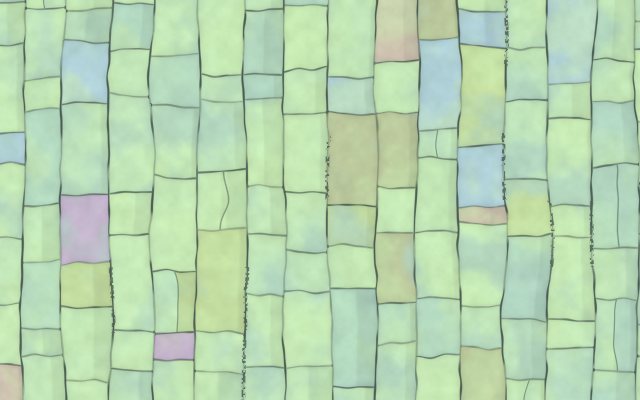
Give the GLSL for this texture, as a WebGL 1 fragment shader.

```glsl
precision highp float;
// Watercolour wall of pale green blocks stacked in wavering columns with inked joints.
uniform vec2 u_resolution;

float hash(vec2 p) {
  vec3 q = fract(vec3(p.xyx) * vec3(0.1031, 0.1030, 0.0973));
  q += dot(q, q.yzx + 33.33);
  return fract((q.x + q.y) * q.z);
}

float noise(vec2 p) {
  vec2 i = floor(p), f = fract(p);
  f = f * f * (3.0 - 2.0 * f);
  return mix(mix(hash(i), hash(i + vec2(1, 0)), f.x),
             mix(hash(i + vec2(0, 1)), hash(i + vec2(1, 1)), f.x), f.y);
}

float fbm(vec2 p) {
  float sum = 0.0, amp = 0.5;
  for (int i = 0; i < 4; i++) {
    sum += amp * noise(p);
    p = p * 2.1 + 17.3;
    amp *= 0.5;
  }
  return sum / 0.9375;
}

// Wavering joint between columns, in column widths
float columnEdge(float k, float y) {
  return k + 0.14 * (hash(vec2(k, 71.0)) - 0.5)
    + 0.15 * (noise(vec2(y * 5.0, k * 7.0 + 40.0)) - 0.5)
    + 0.04 * (noise(vec2(y * 26.0, k * 7.0 + 90.0)) - 0.5);
}

// Tilted joint between blocks of one column, in block heights
float blockEdge(float k, float i, float fx) {
  float tilt = hash(vec2(k + 50.0, i + 9.0)) - 0.5;
  return i + 0.5 + 0.86 * (hash(vec2(k + 20.0, i + 30.0)) - 0.5)
    + 0.12 * tilt * (fx - 0.5) + 0.05 * (noise(vec2(fx * 3.0 + k * 5.0, i * 3.0 + 60.0)) - 0.5);
}

float inkLine(float d, float halfWidth, float soft) {
  return 1.0 - smoothstep(halfWidth - soft, halfWidth + soft, d);
}

// Mostly greens, with a few lilac, pink, tan and blue blocks
vec3 blockColor(vec2 id) {
  float pick = hash(id + 120.0), depth = hash(id + 160.0);
  vec3 c = mix(vec3(0.78, 0.92, 0.72), vec3(0.70, 0.85, 0.76), depth * depth);
  if (pick < 0.03) c = vec3(0.78, 0.71, 0.81);
  else if (pick < 0.08) c = vec3(0.81, 0.76, 0.69);
  else if (pick < 0.13) c = vec3(0.73, 0.78, 0.61);
  else if (pick < 0.18) c = vec3(0.69, 0.82, 0.85);
  else if (pick < 0.22) c = vec3(0.77, 0.87, 0.63);
  return c;
}

void main() {
  vec2 p = gl_FragCoord.xy / u_resolution.y;
  float soft = max(0.8 / u_resolution.y, 0.0014);
  float colW = 0.1105, rowH = 0.155;

  // Column under this point
  float u = (p.x - 0.052) / colW;
  float k = floor(u);
  if (u < columnEdge(k, p.y)) k -= 1.0;
  else if (u >= columnEdge(k + 1.0, p.y)) k += 1.0;
  float left = columnEdge(k, p.y), right = columnEdge(k + 1.0, p.y);
  float fx = (u - left) / (right - left);
  float dx = min(u - left, right - u) * colW;
  float edgeId = fx < 0.5 ? k : k + 1.0;

  // Block within the column and its nearest horizontal joint
  float v = p.y / rowH, row = floor(v) - 2.0;
  float dy = 1.0, joint = 0.0;
  for (int j = -2; j <= 2; j++) {
    float i = floor(v) + float(j);
    float b = blockEdge(k, i, fx);
    if (v > b) row = i;
    if (abs(v - b) * rowH < dy) { dy = abs(v - b) * rowH; joint = i; }
  }
  vec2 id = vec2(k, row) + 10.0;

  // A few blocks are cracked lengthwise
  float crack = 0.0;
  if (hash(id + 200.0) < 0.07) {
    float side = fx - 0.55 - 0.25 * (noise(vec2(p.y * 14.0, k + 30.0)) - 0.5);
    crack = 0.6 * inkLine(abs(side) * colW, 0.0015, soft);
    id.x += step(0.0, side) * 40.0;
  }

  // Pigment: blotches, translucent strips and pooling along the joints
  vec3 color = blockColor(id);
  float wash = fbm(p * 7.0 + hash(id) * 3.0), mottle = fbm(p * 32.0 + 50.0);
  color = mix(color, vec3(0.68, 0.82, 0.76), 0.7 * smoothstep(0.48, 0.78, wash));
  color = mix(color, vec3(0.79, 0.92, 0.69), 0.5 * smoothstep(0.5, 0.25, wash) * step(wash, 0.5));
  float strip = smoothstep(0.0, 0.08, fx - 0.4 - 0.5 * hash(id + 90.0));
  color *= 1.0 - 0.05 * strip * step(0.55, hash(id + 80.0));
  color *= 1.0 + 0.10 * (mottle - 0.5);
  color *= 1.0 - 0.09 * exp(-min(dx, dy) / 0.006);

  // Joints: uneven pressure, some stretches breaking into stipple
  float pressV = mix(0.3, 1.0, smoothstep(0.25, 0.65, noise(vec2(p.y * 16.0, edgeId * 9.0 + 20.0))));
  float pressH = mix(0.4, 0.95, hash(vec2(k + 70.0, joint + 15.0)))
    * mix(0.65, 1.0, noise(vec2(p.x * 50.0, joint + k * 3.0 + 80.0)));
  float widthV = 0.0013 + 0.0016 * noise(vec2(p.y * 38.0, edgeId * 5.0 + 10.0));
  float widthH = 0.0012 + 0.0014 * noise(vec2(p.x * 38.0, joint * 5.0 + 60.0));
  float ink = max(pressV * inkLine(dx, widthV, soft), pressH * inkLine(dy, widthH, soft));
  float rough = step(hash(vec2(edgeId + 33.0, floor(p.y * 6.0) + 44.0)), 0.14);
  float grain = smoothstep(0.45, 0.65, noise(p * 210.0));
  ink = max(ink, 0.85 * rough * grain * inkLine(dx, 0.0045, soft));
  float blot = 1.0 - smoothstep(0.002, 0.007, length(vec2(dx, dy)));
  ink = max(max(ink, crack), blot * hash(vec2(edgeId + 5.0, joint + 25.0)));

  color = mix(color, vec3(0.23, 0.29, 0.27), 0.85 * ink);
  gl_FragColor = vec4(color, 1.0);
}
```
